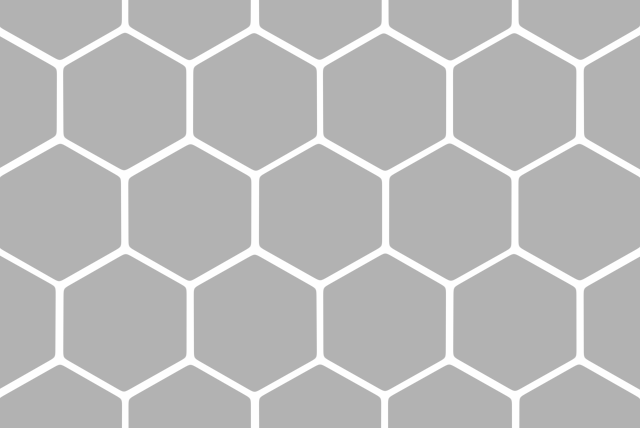
A Shadertoy shader for this pattern:

```glsl
float hash(vec2 p) {
    return fract(sin(dot(p, vec2(127.1, 311.7))) * 43758.5453);
}

// Centre of the nearest unit-wide hexagon, from two interleaved grids
vec2 hexCentre(vec2 p) {
    vec2 period = vec2(1.0, sqrt(3.0));
    vec2 a = floor(p / period + 0.5) * period;
    vec2 b = (floor(p / period) + 0.5) * period;
    return distance(p, a) < distance(p, b) ? a : b;
}

// Signed distance to a tile whose six sides are each inset and tilted a little
float tileDistance(vec2 q, vec2 centre) {
    float softness = 0.010;
    float sum = 0.0;
    for (int i = 0; i < 6; i++) {
        float angle = float(i) * radians(60.0);
        vec2 normal = vec2(cos(angle), sin(angle));
        vec2 tangent = vec2(-normal.y, normal.x);
        vec2 seed = floor(centre * 4.0 + 0.5) + float(i) * vec2(0.37, 0.71);
        float inset = 0.028 + 0.011 * (hash(seed) - 0.5);
        float tilt = 0.012 * (hash(seed + 5.3) - 0.5);
        float side = dot(q, normal) + tilt * dot(q, tangent) - 0.5 + inset;
        sum += exp(side / softness);
    }
    // Smooth maximum rounds the corners
    return softness * log(max(sum, 1e-30));
}

void mainImage(out vec4 fragColor, in vec2 fragCoord) {
    float pitch = 0.3039;
    vec2 p = (fragCoord - 0.5 * iResolution.xy) / iResolution.y;
    // Slightly flattened honeycomb, one tile per unit across
    p = (p - vec2(0.0, 0.004)) * vec2(1.0, 1.021) / pitch;

    vec2 centre = hexCentre(p);
    float d = tileDistance(p - centre, centre);
    float pixel = 1.0 / (iResolution.y * pitch);

    vec3 tile = vec3(0.698);
    vec3 gap = vec3(0.995);
    fragColor = vec4(mix(tile, gap, smoothstep(-0.7 * pixel, 0.7 * pixel, d)), 1.0);
}
```
